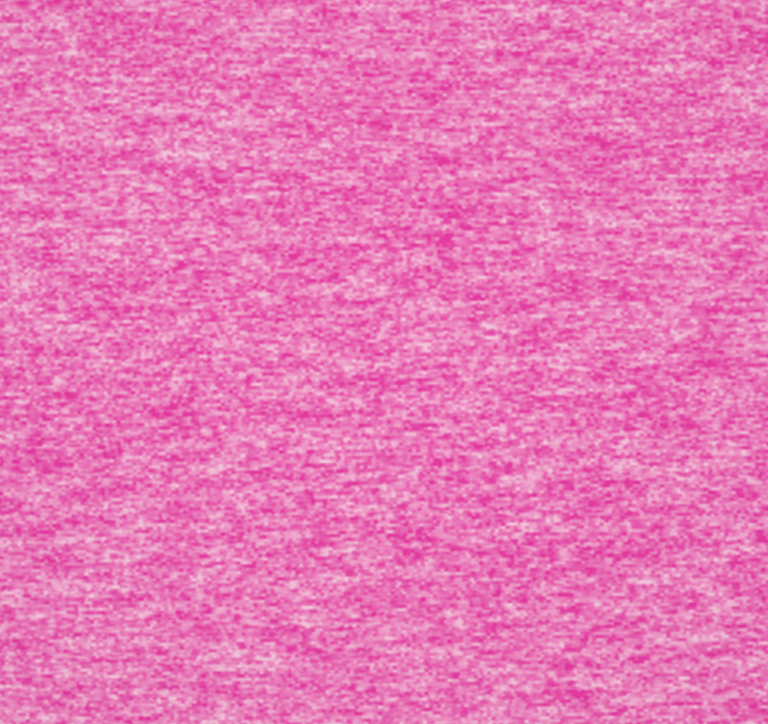
This texture is drawn by a Shadertoy shader. Its source:

```glsl
// Pink heathered jersey: fine grain and thin horizontal streaks of dyed yarn.
// Layers of stretched thread noise, from stitch to blotch size, are summed
// into one dye value that blends deep pink into pale pink.

float hash(vec2 p) {
    return fract(sin(dot(p, vec2(127.1, 311.7))) * 43758.5453);
}

// Smooth random shade along one thread; each row gets its own shift
float thread(float x, float row) {
    x += 17.0 * hash(vec2(row, 4.7));
    float cell = floor(x);
    float blend = smoothstep(0.0, 1.0, x - cell);
    return mix(hash(vec2(cell, row)), hash(vec2(cell + 1.0, row)), blend);
}

// Neighbouring threads blended vertically, centred on zero
float threadNoise(vec2 p) {
    float row = floor(p.y);
    float blend = smoothstep(0.0, 1.0, p.y - row);
    return mix(thread(p.x, row), thread(p.x, row + 1.0), blend) - 0.5;
}

void mainImage(out vec4 fragColor, in vec2 fragCoord) {
    vec2 uv = fragCoord / iResolution.y;
    vec2 screen = fragCoord / iResolution.xy;

    // Slight sag and tilt of the knitted rows
    vec2 cloth = uv;
    cloth.y += 0.002 * sin(uv.x * 5.0 + uv.y * 4.0) - 0.004 * uv.x;

    // Dye value: stitches, short and long streaks, blotches, broad bands
    float dye = 0.497;
    dye += 0.72 * threadNoise(cloth * vec2(185.0, 225.0));
    dye += 0.58 * threadNoise(cloth * vec2(75.0, 205.0) + 31.3);
    dye += 0.38 * threadNoise(cloth * vec2(23.0, 165.0) + 57.6);
    dye += 0.25 * threadNoise(cloth * vec2(16.0, 52.0) + 83.1);
    dye += 0.08 * threadNoise(cloth * vec2(4.0, 11.0) + 112.4);

    vec3 deepPink = vec3(0.882, 0.25, 0.625);
    vec3 palePink = vec3(0.938, 0.71, 0.82);
    vec3 color = mix(deepPink, palePink, clamp(dye, -0.05, 1.1));

    // Gentle light falloff towards the edges
    vec2 fromCentre = screen - vec2(0.5, 0.55);
    color *= 1.01 - 0.05 * dot(fromCentre, fromCentre);

    fragColor = vec4(color, 1.0);
}
```
